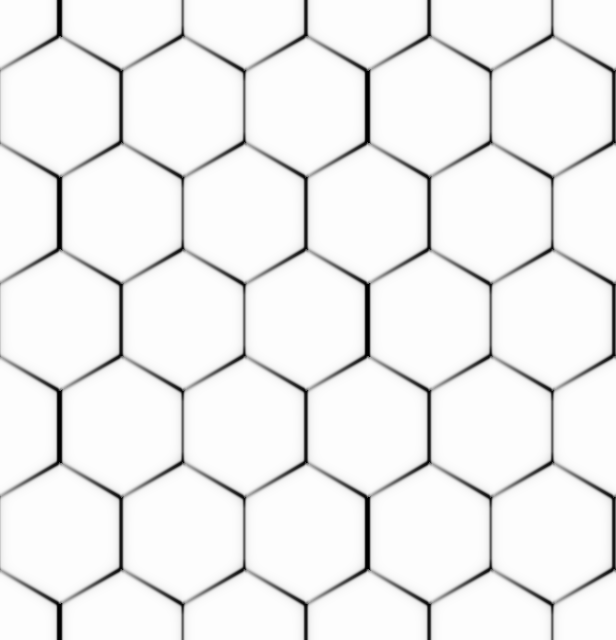
Give the GLSL for this pattern, as a Shadertoy shader.

```glsl
const float TAU = 6.2831853;
const float ROW_HEIGHT = 0.8660254;
const vec2 GRID = vec2(5.0, 6.0);

// Centre of the hexagon containing p; hexagons are one unit wide
vec2 hexCenter(vec2 p) {
    vec2 period = vec2(1.0, 2.0 * ROW_HEIGHT);
    vec2 evenRow = round(p / period) * period;
    vec2 oddRow = (floor(p / period) + 0.5) * period;
    vec2 toEven = p - evenRow;
    vec2 toOdd = p - oddRow;
    return dot(toEven, toEven) < dot(toOdd, toOdd) ? evenRow : oddRow;
}

// Flat dark core that blurs outwards into a faint wide halo
float edgeInk(float dist, float flatWidth, float blur, float strength) {
    float falloff = max(dist - flatWidth, 0.0) / blur;
    float core = exp(-falloff * falloff);
    float halo = 0.2 * exp(-max(dist, 0.0) / 0.028);
    return 1.0 - (1.0 - strength * core) * (1.0 - strength * halo);
}

// Upright joints change weight from column to column
float uprightInk(vec2 local, float centerX) {
    float jointX = centerX + (local.x < 0.0 ? -0.5 : 0.5);
    float weight = 0.5 + 0.5 * cos(TAU * (2.0 * jointX - 1.0) / 5.0);
    float corner = smoothstep(0.14, 0.29, abs(local.y));
    float strength = mix(0.42, 1.0, max(sqrt(weight), 0.8 * corner));
    float flatWidth = 0.011 * weight * weight;
    return edgeInk(0.5 - abs(local.x), flatWidth, 0.0115, strength);
}

// Sloping joints darken and sharpen towards their right end
float slopeInk(vec2 local) {
    float along = fract(2.0 * local.x - 0.06);
    float taper = along * (1.0 - smoothstep(0.9, 1.0, along));
    float dist = 0.5 - dot(abs(local), vec2(0.5, ROW_HEIGHT));
    float strength = mix(0.28, 1.0, taper);
    return edgeInk(dist, 0.004 * taper * taper, mix(0.018, 0.0145, taper), strength);
}

void mainImage(out vec4 fragColor, in vec2 fragCoord) {
    vec2 p = fragCoord / iResolution.xy * GRID * vec2(1.0, ROW_HEIGHT);
    p.x += 0.017;

    vec2 center = hexCenter(p);
    vec2 local = p - center;

    // Layer both kinds of joint over the pale tiles
    float light = (1.0 - uprightInk(local, center.x)) * (1.0 - slopeInk(local));
    vec3 tileColor = vec3(0.994);
    fragColor = vec4(tileColor * light, 1.0);
}
```
